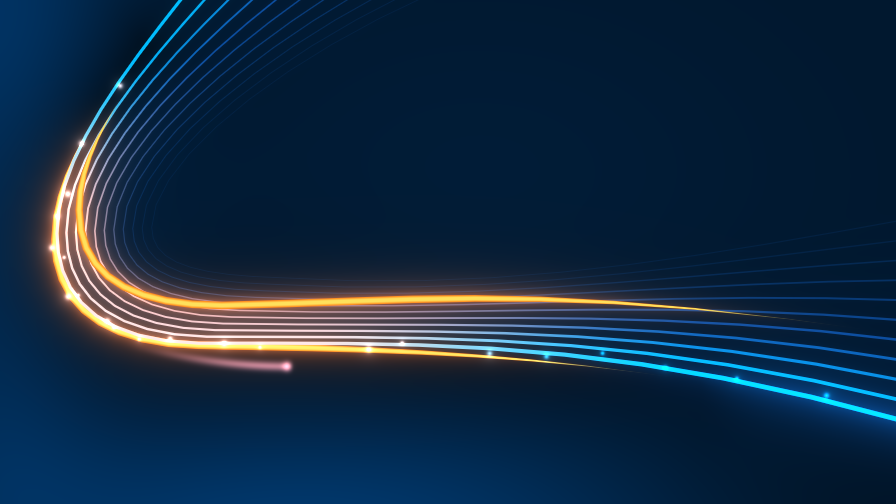
A WebGL 1 fragment shader for this background:

```glsl
precision highp float;
// Glowing light trails sweeping round a bend over a deep blue backdrop.
uniform vec2 u_resolution;

// Three joined cubic curves, in canvas heights.
struct Path { vec2 a, b, c, d, e, f, g, h, i, j; };

const Path OUTER = Path(
  vec2(.366, 1.01), vec2(.220, .826), vec2(.113, .676), vec2(.113, .537), vec2(.113, .421),
  vec2(.185, .324), vec2(.394, .319), vec2(.856, .319), vec2(1.204, .329), vec2(1.80, .163));
const Path INNER = Path(
  vec2(.850, 1.01), vec2(.544, .873), vec2(.301, .676), vec2(.301, .549), vec2(.301, .479),
  vec2(.382, .454), vec2(.556, .449), vec2(.995, .421), vec2(1.366, .486), vec2(1.80, .565));
const Path GOLD_INNER = Path(
  vec2(.289, .896), vec2(.231, .780), vec2(.157, .699), vec2(.157, .583), vec2(.157, .456),
  vec2(.255, .394), vec2(.440, .394), vec2(.856, .403), vec2(1.088, .440), vec2(1.778, .338));
const Path GOLD_OUTER = Path(
  vec2(.289, .907), vec2(.185, .769), vec2(.109, .653), vec2(.109, .525), vec2(.109, .394),
  vec2(.208, .319), vec2(.394, .315), vec2(.741, .308), vec2(1.042, .299), vec2(1.389, .243));

const int LINES = 11;
const int SPARKS = 22;
const int STEPS = 27;
const float WIDE = .0042;
const float THIN = .0010;
const float GOLD_WIDTH = .0075;
const vec3 NAVY = vec3(.005, .092, .180);
const vec3 AZURE = vec3(.0, .13, .25);
const vec3 CYAN = vec3(.0, .74, 1.0);
const vec3 BLUE = vec3(.06, .36, .74);
const vec3 HOT = vec3(1.0, .90, .90);
const vec3 MAUVE = vec3(.52, .45, .64);
const vec3 ORANGE = vec3(1.0, .50, .08);
const vec3 YELLOW = vec3(1.0, .88, .36);
const vec3 EMBER = vec3(.85, .38, .14);
const vec3 ROSE = vec3(.62, .38, .42);

float hash(float n) { return fract(sin(n * 91.7) * 4375.5); }

float blob(vec2 p, vec2 center, vec2 radius) {
  vec2 q = (p - center) / radius;
  return exp(-dot(q, q));
}

// Rises over r.x..r.y and falls over f.x..f.y.
float window(float x, vec2 r, vec2 f) {
  return smoothstep(r.x, r.y, x) * (1.0 - smoothstep(f.x, f.y, x));
}

vec2 cubic(vec2 a, vec2 b, vec2 c, vec2 d, float t) {
  float s = 1.0 - t;
  return s * s * (s * a + 3.0 * t * b) + t * t * (3.0 * s * c + t * d);
}

vec2 pointOn(Path w, float u) {
  if (u < 1.0) return cubic(w.a, w.b, w.c, w.d, u);
  if (u < 2.0) return cubic(w.d, w.e, w.f, w.g, u - 1.0);
  return cubic(w.g, w.h, w.i, w.j, u - 2.0);
}

Path blend(Path p, Path q, float s) {
  return Path(mix(p.a, q.a, s), mix(p.b, q.b, s), mix(p.c, q.c, s), mix(p.d, q.d, s),
    mix(p.e, q.e, s), mix(p.f, q.f, s), mix(p.g, q.g, s), mix(p.h, q.h, s),
    mix(p.i, q.i, s), mix(p.j, q.j, s));
}

// Distance to the path and the position 0..3 along it.
vec2 nearest(Path w, vec2 p) {
  vec2 best = vec2(9.0, 0.0), a = w.a;
  float du = 3.0 / float(STEPS);
  for (int i = 1; i <= STEPS; i++) {
    float u = float(i) * du;
    vec2 b = pointOn(w, u), e = b - a;
    float h = clamp(dot(p - a, e) / dot(e, e), 0.0, 1.0);
    float d = length(p - a - e * h);
    if (d < best.x) best = vec2(d, u - (1.0 - h) * du);
    a = b;
  }
  return best;
}

float cover(float d, float width) {
  return clamp((width - d) * u_resolution.y + 0.5, 0.0, 1.0);
}

vec3 backdrop(vec2 p) {
  vec3 col = NAVY + AZURE * (0.15 * blob(p, vec2(.95, .62), vec2(.6, .4))
    + 0.85 * blob(p, vec2(0.0, .95), vec2(.28, .45))
    + 0.45 * blob(p, vec2(0.0, .25), vec2(.2, .35))
    + blob(p, vec2(.6, -.05), vec2(.8, .25)));
  return col * (1.0 - 0.25 * blob(p, vec2(1.75, 0.0), vec2(.45, .2)));
}

vec3 addGold(vec3 col, vec2 hit, vec2 fall) {
  float power = window(hit.y, vec2(0.2, 1.1), fall);
  float width = GOLD_WIDTH * power;
  col += EMBER * power * (0.5 * exp(-hit.x / .034) + 0.45 * exp(-hit.x / .009));
  vec3 tint = mix(YELLOW, ORANGE, smoothstep(0.2, 1.0, hit.x / (width + .001)));
  return mix(col, tint, cover(hit.x, width) * smoothstep(0.0, 0.25, power));
}

void main() {
  vec2 p = gl_FragCoord.xy / u_resolution.y;
  vec2 goldIn = nearest(GOLD_INNER, p), goldOut = nearest(GOLD_OUTER, p);
  vec3 col = backdrop(p) * (1.0 - 0.6 * exp(-goldOut.x / .09));

  // Soft comet below the bend.
  float t = (p.x - .231) / .343;
  float rise = .273 + .051 * (1.0 - t) * (1.0 - t);
  col += ROSE * window(t, vec2(0.0, 0.9), vec2(0.98, 1.03)) * exp(-pow((p.y - rise) / .009, 2.0));
  col += ROSE * blob(p, vec2(.570, .273), vec2(.009));

  // Gold behind the fan of lines, drawn from the inside out.
  col = addGold(col, goldOut, vec2(2.0, 3.0));
  vec2 hit = vec2(9.0, 0.0);
  for (int i = 0; i < LINES; i++) {
    float s = 1.0 - float(i) / float(LINES - 1);
    hit = nearest(blend(OUTER, INNER, s), p);
    float heat = window(hit.y, vec2(0.2, 1.0), vec2(2.1, 2.75)) * (1.0 - smoothstep(0.4, 0.85, s));
    vec3 tint = mix(mix(CYAN, BLUE, smoothstep(0.0, 0.4, s)), mix(HOT, MAUVE, s), heat);
    float width = mix(WIDE, THIN, sqrt(s)) * mix(0.75, 1.15, smoothstep(2.0, 3.0, hit.y));
    float alpha = mix(1.0, 0.12, smoothstep(0.1, 1.0, s));
    col += tint * alpha * mix(0.05, 0.16, heat) * exp(-hit.x / .008);
    col = mix(col, tint, alpha * cover(hit.x, width));
  }
  col += BLUE * 0.5 * smoothstep(2.3, 3.0, hit.y) * exp(-hit.x / .04);
  col = addGold(col, goldIn, vec2(2.3, 3.0));

  // Sparks scattered along the outer line.
  for (int i = 0; i < SPARKS; i++) {
    float n = float(i), r = hash(n + 1.0);
    float u = 0.15 + 2.8 * pow((n + 0.7 * r) / float(SPARKS), 0.7);
    vec2 jitter = (vec2(hash(n + 31.0), hash(n + 57.0)) - 0.5) * .024;
    float d = length(p - pointOn(OUTER, u) - jitter), size = mix(.003, .006, r);
    vec3 tint = mix(HOT, CYAN, smoothstep(2.3, 2.6, u));
    col += tint * (0.7 * exp(-d * d / (size * size)) + 0.3 * exp(-d / (1.6 * size)));
  }
  gl_FragColor = vec4(clamp(col, 0.0, 1.0), 1.0);
}
```
